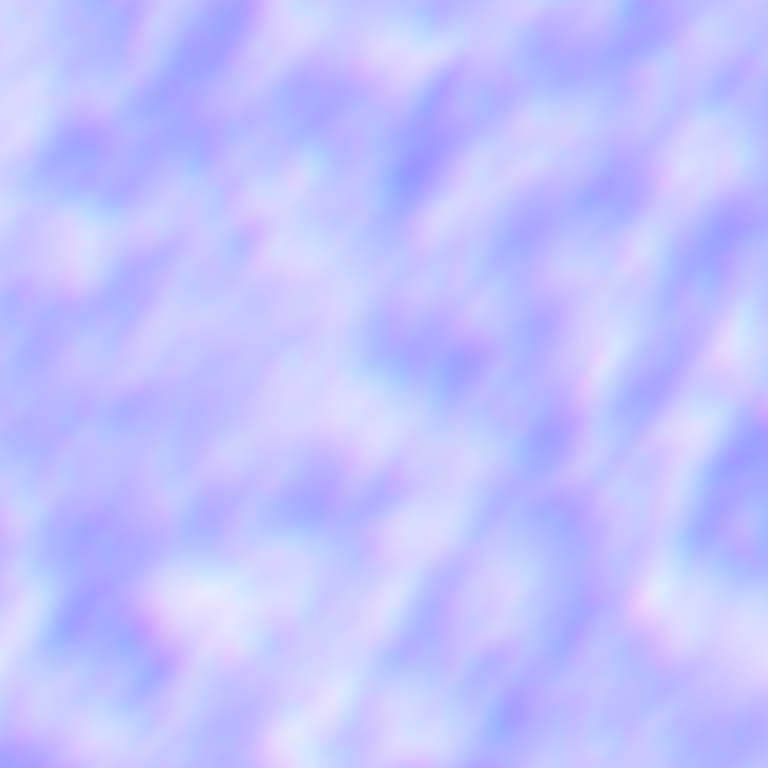
This texture map is drawn by a WebGL 2 fragment shader. Its source:

```glsl
#version 300 es
precision highp float;
// Soft periwinkle clouds: slanted blurry bumps with pink and cyan flanks.

uniform vec2 u_resolution;
out vec4 fragColor;

float hash(ivec2 cell) {
  uvec2 q = uvec2(cell) * uvec2(1597u, 3571u);
  uint n = (q.x ^ (q.y << 7)) * 73471u;
  n = (n ^ (n >> 15)) * 62989u;
  n = (n ^ (n >> 13)) * 51749u;
  return float((n ^ (n >> 16)) & 65535u) / 65535.0;
}

// Value noise with quintic blending
float valueNoise(vec2 p) {
  ivec2 cell = ivec2(floor(p));
  vec2 f = fract(p);
  vec2 w = f * f * f * (f * (f * 6.0 - 15.0) + 10.0);
  float bottom = mix(hash(cell), hash(cell + ivec2(1, 0)), w.x);
  float top = mix(hash(cell + ivec2(0, 1)), hash(cell + ivec2(1, 1)), w.x);
  return mix(bottom, top, w.y);
}

// Bump height: octaves slightly stretched along a steep rising diagonal
float height(vec2 uv) {
  vec2 along = normalize(vec2(0.50, 0.87));
  vec2 across = vec2(along.y, -along.x);
  vec2 p = vec2(dot(uv, across) * 12.5, dot(uv, along) * 9.5) + 60.0;
  mat2 turn = mat2(0.95, -0.31, 0.31, 0.95);
  float sum = 0.0;
  float weight = 0.60;
  for (int octave = 0; octave < 3; octave++) {
    sum += weight * (valueNoise(p) - 0.5);
    p = turn * p * 1.8 + 57.3;
    weight *= 0.48;
  }
  return sum;
}

void main() {
  vec2 uv = gl_FragCoord.xy / min(u_resolution.x, u_resolution.y);

  // Red leans to the lower left of each bump, green to the upper right
  vec2 split = vec2(0.0105, 0.0085);
  vec2 tone = vec2(height(uv + split), height(uv - split));
  vec2 redGreen = 0.757 + 0.37 * tone;

  fragColor = vec4(clamp(redGreen, 0.0, 1.0), 1.0, 1.0);
}
```
